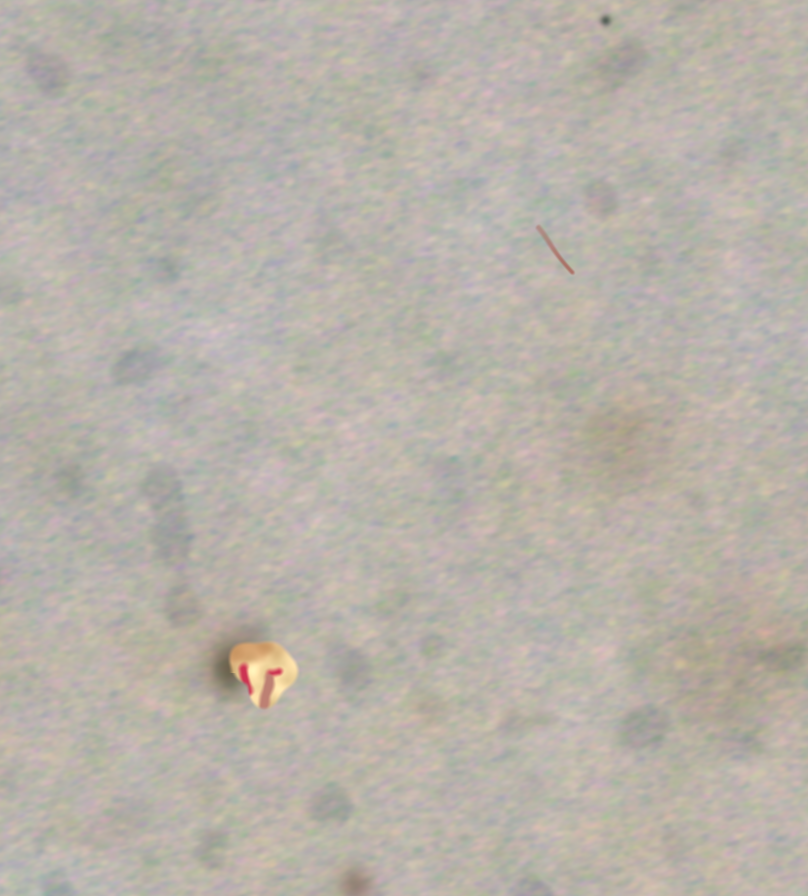
Write a WebGL 1 fragment shader that draws this texture.

```glsl
precision highp float;
// Matte grey stone surface with tilted, faintly coloured grain, soft smudges
// and tan stains, plus a small pale pebble, a red fibre and a dark speck.
// Grain is cellular: signed soft splats summed over neighbouring cells.
uniform vec2 u_resolution;

vec3 hash3(vec2 cell) {
  vec3 h = fract(cell.xyx * vec3(0.1031, 0.1030, 0.0973));
  h += dot(h, h.yzx + 33.33);
  return fract((h.xxy + h.yzz) * h.zyx);
}

mat2 turn(float a) {
  return mat2(cos(a), -sin(a), sin(a), cos(a));
}

// Three independent smooth noises, centred on zero
vec3 splats(vec2 p) {
  vec2 cell = floor(p);
  vec3 sum = vec3(0.0);
  for (int j = -1; j <= 1; j++) {
    for (int i = -1; i <= 1; i++) {
      vec2 id = cell + vec2(float(i), float(j));
      vec2 d = p - id - hash3(id + 71.0).xy;
      float k = max(0.0, 1.0 - dot(d, d));
      sum += k * k * (hash3(id + 19.0) - 0.5);
    }
  }
  return sum;
}

float segment(vec2 p, vec2 a, vec2 b) {
  vec2 ab = b - a;
  return length(p - a - ab * clamp(dot(p - a, ab) / dot(ab, ab), 0.0, 1.0));
}

// Soft round patch, 1 at its centre
float patchAt(vec2 p, vec2 centre, float radius) {
  vec2 d = (p - centre) / radius;
  return exp(-dot(d, d));
}

vec3 surface(vec2 p) {
  vec3 clouds = splats(p * 7.0 + 40.0);
  vec3 mottle = splats(p * 27.0 + 90.0);
  vec3 grain = splats(turn(0.25) * p * vec2(85.0, 150.0) + 200.0);
  vec3 fine = splats(turn(0.3) * p * vec2(140.0, 230.0) + 500.0);

  vec3 col = vec3(0.727, 0.705, 0.675);
  col += vec3(0.012, 0.004, -0.012) * (p.x - p.y + 0.05);
  col += 0.035 * clouds.x + vec3(0.02, 0.0, -0.03) * clouds.y;
  col += 0.03 * mottle.x + 0.025 * (mottle - mottle.y);
  col += 0.055 * grain.x + 0.055 * (grain - dot(grain, vec3(0.333)));
  col += 0.03 * fine.x + 0.04 * (fine - dot(fine, vec3(0.333)));

  // Scattered bluish smudges
  float smudge = smoothstep(0.22, 0.6, splats(p * 22.0 + 310.0).z);
  col -= vec3(0.085, 0.07, 0.055) * smudge;

  // Tan stains with wandering edges
  vec2 w = p + 0.05 * clouds.xy + 0.02 * mottle.yz;
  float stain = patchAt(w, vec2(0.82, 0.26), 0.09);
  stain += 0.7 * patchAt(w, vec2(0.685, 0.525), 0.055);
  stain += 0.5 * patchAt(w, vec2(0.09, 0.48), 0.09);
  for (int i = 0; i < 7; i++) {
    vec3 r = hash3(vec2(float(i) * 3.0 + 5.0, 8.0));
    stain += 0.5 * patchAt(w, r.xy * vec2(0.9, 0.35), 0.02 + 0.03 * r.z);
  }
  return col - vec3(0.06, 0.075, 0.1) * min(stain, 1.0);
}

vec3 addPebble(vec3 col, vec2 p) {
  vec2 q = (p - vec2(0.292, 0.249)) / 0.042;
  float a = atan(q.y, q.x);

  // Contact shadow on the left and above
  float shade = patchAt(q * vec2(1.0, 0.75), vec2(-0.85, 0.08), 0.5);
  shade += 0.35 * patchAt(q, vec2(-0.25, 0.95), 0.45);
  col = mix(col, vec3(0.33, 0.29, 0.2), 0.75 * min(shade, 1.0));

  float outline = 0.86 + 0.07 * sin(3.0 * a + 0.6) + 0.05 * sin(5.0 * a + 2.0);
  outline -= 0.38 * patchAt(vec2(a, 0.0), vec2(-2.45, 0.0), 0.5);
  float body = 1.0 - smoothstep(-0.06, 0.1, length(q) - outline);

  vec3 spots = splats(q * 3.2 + 60.0);
  vec3 stone = mix(vec3(0.95, 0.84, 0.62), vec3(0.84, 0.64, 0.44),
                   smoothstep(0.1, 0.9, q.y - 0.5 * q.x + 0.5 * spots.x));
  stone += 0.16 * spots.y;

  // Red crevices and the grey notch between the two lobes
  float crack = min(segment(q, vec2(-0.48, 0.1), vec2(-0.36, -0.5)),
                    segment(q, vec2(0.25, -0.02), vec2(0.45, 0.02)));
  crack += 0.12 * spots.z;
  stone = mix(vec3(0.8, 0.2, 0.32), stone, smoothstep(0.04, 0.2, crack));
  float notch = segment(q, vec2(0.22, -0.15), vec2(0.05, -0.9)) + 0.1 * spots.x;
  stone = mix(vec3(0.74, 0.5, 0.45), stone, smoothstep(0.04, 0.18, notch));
  return mix(col, stone, body);
}

void main() {
  vec2 p = gl_FragCoord.xy / u_resolution.y;
  vec3 col = surface(p);

  // Red fibre, slightly bent, darker at its lower end
  vec2 bent = p + 0.002 * sin(p.yx * 90.0);
  float fibre = segment(bent, vec2(0.599, 0.745), vec2(0.638, 0.698));
  float lower = smoothstep(0.745, 0.7, p.y);
  col = mix(col, vec3(0.66, 0.4, 0.36),
            (0.5 + 0.35 * lower) * (1.0 - smoothstep(0.0005, 0.0045, fibre)));

  // Dark speck and a brown mark at the lower edge
  col = mix(col, vec3(0.27, 0.32, 0.29), 0.85 * patchAt(p, vec2(0.676, 0.977), 0.006));
  col = mix(col, vec3(0.48, 0.38, 0.33), 0.6 * patchAt(p, vec2(0.397, 0.012), 0.02));

  gl_FragColor = vec4(addPebble(col, p), 1.0);
}
```
